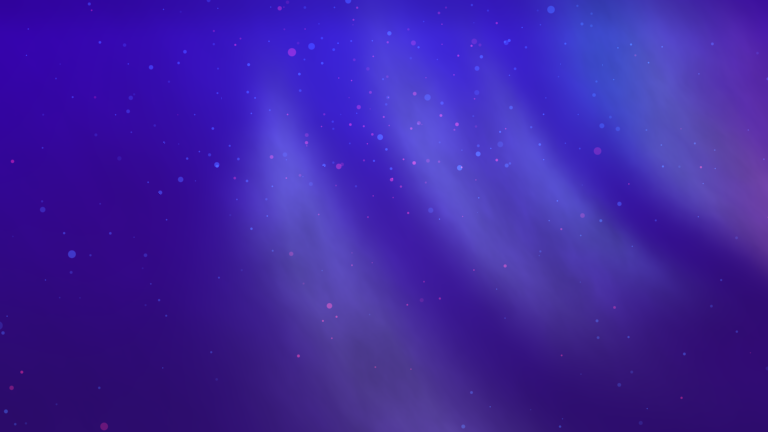
Reproduce this background procedurally as a WebGL 1 fragment shader.

```glsl
precision highp float;
// Violet night backdrop with curved aurora beams and drifting specks of coloured light.
uniform vec2 u_resolution;

float hash(vec2 p) {
  return fract(sin(dot(p, vec2(127.1, 311.7))) * 43758.55);
}

float noise(vec2 p) {
  vec2 i = floor(p), f = fract(p);
  f = f * f * (3.0 - 2.0 * f);
  return mix(mix(hash(i), hash(i + vec2(1, 0)), f.x),
             mix(hash(i + vec2(0, 1)), hash(i + vec2(1, 1)), f.x), f.y);
}

float fbm(vec2 p) {
  float sum = 0.0, amp = 0.5;
  for (int i = 0; i < 5; i++) {
    sum += amp * noise(p);
    p = mat2(1.6, 1.2, -1.2, 1.6) * p + 7.3;
    amp *= 0.5;
  }
  return sum;
}

// Soft beam falling from start along a parabola; bend = (slope, curvature),
// leftW and rightW = (width at the top, growth per unit of fall).
float beam(vec2 p, vec2 start, vec2 bend, vec2 leftW, vec2 rightW, float reach) {
  float fall = start.y - p.y, t = max(fall, 0.0);
  float side = p.x - start.x - bend.x * fall - bend.y * t * t;
  vec2 w = side < 0.0 ? leftW : rightW;
  float d = side / (w.x + w.y * t);
  float streaks = 0.74 + 0.5 * fbm(vec2(side * 9.0, fall * 3.0) + start * 9.0);
  float fade = smoothstep(-0.25, 0.2, fall) * (1.0 - smoothstep(reach * 0.45, reach, fall));
  return exp(-d * d) * streaks * fade;
}

// One jittered speck per grid cell, kept with a chance given by density.
vec3 specks(vec2 p, float cell, float seed, float density) {
  vec2 id = floor(p / cell);
  vec2 key = id + seed;
  vec2 center = (id + 0.2 + 0.6 * vec2(hash(key), hash(key + 17.3))) * cell;
  float size = hash(key + 41.7);
  float radius = cell * mix(0.03, 0.085, size * size);
  float soft = 0.0008 + 0.5 / u_resolution.y;
  float disc = 1.0 - smoothstep(radius - soft, radius + soft, length(p - center));
  float kept = step(hash(key + 83.1), density);
  float pinkChance = 0.12 + 0.7 * exp(-pow((center.x - 0.93) / 0.24, 2.0));
  vec3 tint = mix(vec3(0.06, 0.20, 0.28), vec3(0.42, 0.08, 0.10),
                  step(hash(key + 59.9), pinkChance));
  return tint * disc * kept * mix(0.25, 1.0, hash(key + 29.4));
}

void main() {
  vec2 p = gl_FragCoord.xy / u_resolution.y;
  p.x += 0.5 * (16.0 / 9.0 - u_resolution.x / u_resolution.y);

  // Violet base, with a blue glow at the upper middle
  vec3 color = mix(vec3(0.17, 0.045, 0.42), vec3(0.21, 0.01, 0.68), smoothstep(0.0, 1.0, p.y));
  vec2 g = (p - vec2(0.9, 0.83)) / vec2(0.48, 0.40);
  color = mix(color, vec3(0.23, 0.16, 0.88), 0.9 * exp(-dot(g, g)));
  g = (p - vec2(0.95, 0.42)) / vec2(0.35, 0.3);
  color = mix(color, vec3(0.25, 0.09, 0.62), 0.6 * exp(-dot(g, g)));
  g = (p - vec2(0.3, 0.5)) / vec2(0.25, 0.25);
  color = mix(color, vec3(0.21, 0.02, 0.51), 0.5 * exp(-dot(g, g)));

  // Aurora beams, slightly warped
  vec2 q = p + 0.06 * (vec2(fbm(p * 4.0), fbm(p * 4.0 + 31.0)) - 0.48);
  vec3 lit = mix(vec3(0.31, 0.23, 0.57), vec3(0.37, 0.34, 0.85), smoothstep(0.05, 0.75, p.y));
  vec3 teal = mix(vec3(0.26, 0.25, 0.59), vec3(0.34, 0.31, 0.79), smoothstep(0.25, 0.65, p.y));
  float a = beam(q, vec2(0.65, 0.73), vec2(0.14, 0.42), vec2(0.06, 0.32), vec2(0.06, 0.24), 1.8);
  float b = beam(q, vec2(0.89, 0.88), vec2(0.28, 0.60), vec2(0.06, 0.10), vec2(0.09, 0.33), 0.92);
  float c = beam(q, vec2(1.13, 0.81), vec2(0.5, 0.72), vec2(0.05, 0.32), vec2(0.05, 0.11), 0.68);
  float d = beam(q, vec2(1.34, 1.02), vec2(0.3, 0.85), vec2(0.11, 0.02), vec2(0.42, 0.1), 1.4);
  color = mix(color, teal, min(c * 0.85, 1.0));
  color = mix(color, lit, min(b, 1.0));
  color = mix(color, lit, min(a * 1.05, 1.0));
  g = (p - vec2(1.76, 0.2)) / vec2(0.27, 0.18);
  color = mix(color, vec3(0.19, 0.04, 0.45), 0.9 * exp(-dot(g, g)));

  // The right-hand beam turns from blue through lavender to mauve
  vec3 rightTint = mix(vec3(0.24, 0.32, 0.80), vec3(0.36, 0.34, 0.76), smoothstep(1.36, 1.56, q.x));
  rightTint = mix(rightTint, vec3(0.41, 0.24, 0.62), smoothstep(1.54, 1.78, q.x));
  color = mix(color, rightTint, min(d, 1.0));
  g = (p - vec2(1.38, 0.83)) / vec2(0.14, 0.24);
  color = mix(color, vec3(0.25, 0.31, 0.84), 0.45 * exp(-dot(g, g)));

  // Cloudy wisps running down and to the right, strongest inside the beams
  vec2 slant = vec2(dot(q, vec2(0.85, 0.53)), dot(q, vec2(-0.53, 0.85)));
  float wisps = fbm(slant * vec2(13.0, 6.0)) - 0.48;
  color *= 1.0 + wisps * (0.06 + 0.24 * min(a + b + c + d, 1.0));

  // Specks, densest in the upper middle
  g = (p - vec2(0.86, 0.78)) / vec2(0.42, 0.32);
  float density = 0.08 + 0.55 * exp(-dot(g, g));
  for (int i = 0; i < 4; i++) {
    float layer = float(i);
    color += specks(p + layer * 0.013, 0.04 + 0.028 * layer, 13.0 * layer + 3.0, density);
  }

  // Darker top edge
  color *= 1.0 - 0.1 * smoothstep(0.9, 1.0, p.y);
  gl_FragColor = vec4(color, 1.0);
}
```
